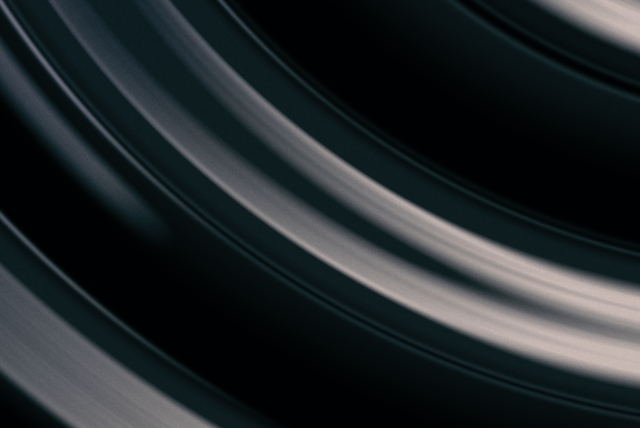
This background is drawn by a WebGL 1 fragment shader. Its source:

```glsl
precision highp float;

uniform vec2 u_resolution;

// Geometry, in canvas heights
const vec2 CENTER = vec2(1.902, 2.240);
const float MID_RADIUS = 2.109;
const float SPREAD = 0.13;
const float SPREAD_ANGLE = 0.5;

// Light
const float GAIN_RIGHT = 0.80;
const float GAIN_LEFT = 0.19;
const float HALO = 0.105;
const float STREAK_AMOUNT = 0.12;
const float GRAIN_AMOUNT = 0.022;
const float GRAIN_SCALE = 340.0;

// Tone ramp
const vec3 BLACK = vec3(0.0, 0.004, 0.007);
const vec3 TEAL = vec3(0.06, 0.125, 0.135);
const vec3 SLATE = vec3(0.22, 0.25, 0.26);
const vec3 STEEL = vec3(0.35, 0.36, 0.38);
const vec3 SILVER = vec3(0.55, 0.53, 0.53);
const vec3 PEARL = vec3(0.78, 0.72, 0.70);
const vec3 COOL_TINT = vec3(-0.01, -0.003, 0.025);

float hash(vec2 p) {
  vec3 q = fract(vec3(p.xyx) * 0.1031);
  q += dot(q, q.yzx + 33.33);
  return fract((q.x + q.y) * q.z);
}

float noise(float x) {
  float i = floor(x);
  float f = fract(x);
  return mix(hash(vec2(i, 7.0)), hash(vec2(i + 1.0, 7.0)), f * f * (3.0 - 2.0 * f));
}

float line(float x, float center, float width) {
  float d = (x - center) / width;
  return exp(-d * d);
}

// Plateau between two edges, each with its own softness
float band(float x, float lo, float hi, float softLo, float softHi) {
  return smoothstep(lo - softLo, lo + softLo, x)
       * (1.0 - smoothstep(hi - softHi, hi + softHi, x));
}

float ramp(float v, float lo, float hi) {
  return clamp((v - lo) / (hi - lo), 0.0, 1.0);
}

vec3 tone(float v) {
  vec3 c = mix(BLACK, TEAL, ramp(v, 0.0, 0.12));
  c = mix(c, SLATE, ramp(v, 0.12, 0.24));
  c = mix(c, STEEL, ramp(v, 0.24, 0.36));
  c = mix(c, SILVER, ramp(v, 0.36, 0.54));
  return mix(c, PEARL, ramp(v, 0.54, 0.74));
}

// Dim teal sheen surrounding the lit bands
float halo(float s) {
  float v = band(s, -0.61, -0.50, 0.02, 0.11) * 0.75;
  v += band(s, -0.80, -0.64, 0.02, 0.03) * 0.6;
  v += band(s, -0.225, 0.125, 0.025, 0.03);
  v += band(s, 0.13, 0.23, 0.02, 0.09) * 0.55;
  v += band(s, 0.465, 0.72, 0.03, 0.06);
  return v * HALO;
}

// Broad central band, split by a dark groove
float centralBand(float s, float a, float gain) {
  float soft = mix(0.034, 0.010, smoothstep(0.2, 0.55, a));
  float body = band(s, -0.153, 0.066, soft, soft * 1.1);
  float depth = mix(0.42, 0.97, smoothstep(0.18, 0.52, a));
  float groove = line(s, -0.047, mix(0.030, 0.040, smoothstep(0.3, 0.9, a)));
  float crease = 0.15 * line(s, -0.107, 0.008) + 0.12 * line(s, 0.018, 0.010);
  float rims = line(s, -0.145, 0.009) + line(s, 0.060, 0.009);
  float rimGain = 0.15 * smoothstep(0.2, 0.5, a) * (1.0 - 0.5 * smoothstep(0.7, 0.95, a));
  return gain * body * (1.0 - depth * groove) * (1.0 - crease) + rimGain * rims;
}

// Narrow reflections along the band borders
float thinLines(float s, float a) {
  float left = smoothstep(0.62, 0.92, a);
  float v = (0.12 + 0.16 * left) * line(s, -0.238, 0.006);
  v += 0.05 * line(s, -0.256, 0.008);
  v += 0.07 * line(s, 0.135, 0.006);
  v += (0.08 + 0.28 * left) * line(s, 0.153, 0.007);
  v += 0.30 * smoothstep(0.48, 0.82, a) * line(s, 0.451, 0.007);
  v += 0.07 * (line(s, -0.634, 0.007) + line(s, -0.598, 0.008));
  return v;
}

void main() {
  vec2 p = gl_FragCoord.xy / u_resolution.y;
  vec2 d = CENTER - p;
  float a = atan(d.x, d.y);
  float s = (length(d) - MID_RADIUS) / (1.0 + SPREAD * (a - SPREAD_ANGLE));
  float gain = mix(GAIN_RIGHT, GAIN_LEFT, smoothstep(0.15, 0.95, a));

  // Lit bands, from the upper right to the lower left
  float lit = 1.05 * gain * band(s, -0.83, -0.715, 0.05, 0.035);
  lit += centralBand(s, a, gain);
  lit += 0.27 * smoothstep(0.66, 0.80, a) * band(s, 0.200, 0.258, 0.020, 0.032);
  lit += 1.08 * gain * band(s, 0.525, 0.708, 0.020, 0.022);
  lit += 0.07 * (line(s, 0.535, 0.009) + line(s, 0.698, 0.009));
  lit *= 1.0 + STREAK_AMOUNT * (noise(s * 65.0) + 0.5 * noise(s * 170.0) - 0.75);

  float groove = 0.9 * line(s, -0.617, 0.008) + 0.7 * line(s, 0.144, 0.004);
  float v = max(lit, halo(s) * (1.0 - groove)) + thinLines(s, a);

  // Cool shift on the left and fine grain
  vec3 color = tone(v);
  color += COOL_TINT * smoothstep(0.60, 0.90, a) * smoothstep(0.06, 0.2, v);
  float grain = hash(floor(p * GRAIN_SCALE)) - 0.5;
  color += grain * GRAIN_AMOUNT * smoothstep(0.0, 0.2, v);
  gl_FragColor = vec4(clamp(color, 0.0, 1.0), 1.0);
}
```
